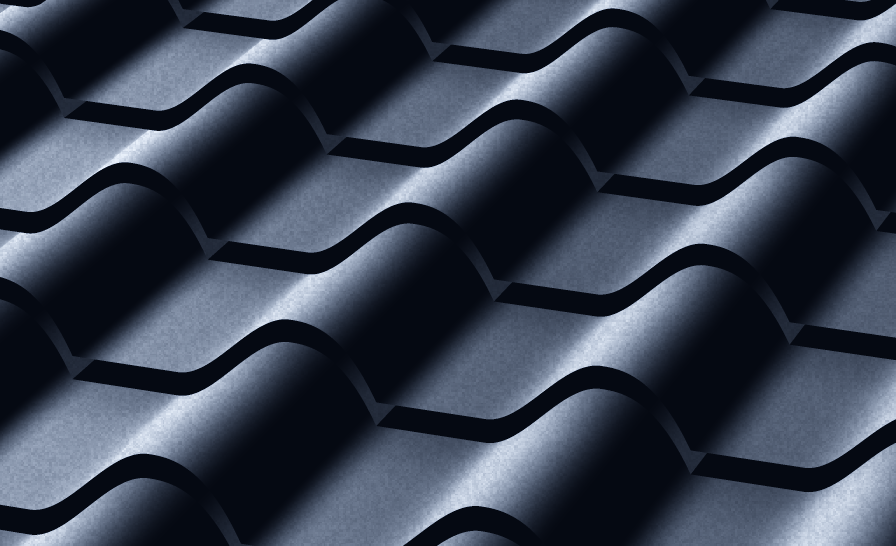
Give the GLSL for this texture, as a Shadertoy shader.

```glsl
const vec2 PERSPECTIVE = vec2(-0.015, -0.06);

float hash(vec2 p) {
    return fract(sin(dot(p, vec2(127.1, 311.7))) * 43758.5453);
}

// Canvas point (y down) to tile units: x across the rolls, y down the slope
vec2 toGrid(vec2 p) {
    vec2 across = vec2(0.292, 0.0388) - PERSPECTIVE.x * p;
    vec2 down = vec2(-0.1467, 0.1) - PERSPECTIVE.y * p;
    return inverse(mat2(across, down)) * (p - vec2(0.3646, 0.1497));
}

float perspectiveScale(vec2 p) {
    return 1.0 / (1.0 + dot(PERSPECTIVE, toGrid(p)));
}

// Cross section: flat pan, then a skewed roll with a steep right side
float rollHeight(float u) {
    u = fract(u);
    float fall = max(u - 0.72, 0.0) / 0.28;
    return smoothstep(0.35, 0.72, u) * (1.0 - pow(fall, 2.4));
}

// Bisect for the lift at which the sight line meets the raised sheet
vec2 surfaceAt(vec2 p) {
    vec2 lift = vec2(0.0, 0.07 * perspectiveScale(p));
    float low = 0.0, high = 1.0;
    for (int i = 0; i < 11; i++) {
        float mid = 0.5 * (low + high);
        if (rollHeight(toGrid(p + lift * mid).x) > mid) low = mid;
        else high = mid;
    }
    return toGrid(p + lift * 0.5 * (low + high));
}

float brightness(vec2 p) {
    vec2 tile = surfaceAt(p);
    vec2 above = surfaceAt(p - vec2(0.0, 0.0225 * perspectiveScale(p)));

    // Front face of the overlapping sheet, faintly lit on its steep side
    if (floor(above.y) < floor(tile.y))
        return 0.13 * smoothstep(0.86, 0.98, fract(above.x));

    // Pan in half light, bright left flank, shaded right flank
    float u = fract(tile.x);
    float pan = mix(0.62, 0.34, smoothstep(0.0, 0.65, p.x)) * smoothstep(0.0, 0.17, u);
    float light = mix(pan, mix(0.95, 0.8, p.x), smoothstep(0.3, 0.62, u));
    light *= 1.0 - smoothstep(0.65, 0.91, u);

    // Soft shadow beneath each step, slight change from tile to tile
    light *= mix(0.68, 1.0, smoothstep(0.05, 0.55, fract(tile.y)));
    return light * (0.95 + 0.1 * hash(floor(tile)));
}

void mainImage(out vec4 fragColor, in vec2 fragCoord) {
    // Average nine samples to smooth the edges
    float light = 0.0;
    for (int i = 0; i < 9; i++) {
        vec2 offset = (vec2(i % 3, i / 3) - 1.0) / 3.0;
        vec2 p = (fragCoord + offset) / iResolution.x;
        p.y = iResolution.y / iResolution.x - p.y;
        light += brightness(p) / 9.0;
    }

    // Fine grain of the coating
    vec2 canvas = fragCoord / iResolution.x;
    float grain = hash(floor(canvas * 512.0)) + hash(floor(canvas * 256.0)) - 1.0;
    light = clamp(light * (1.0 + 0.11 * grain), 0.0, 1.0);

    // Cold blue-grey ramp
    vec3 color = mix(vec3(0.02, 0.035, 0.07), vec3(0.91, 0.94, 0.98), light);
    color += vec3(0.0, 0.03, 0.08) * 4.0 * light * (1.0 - light);
    fragColor = vec4(color, 1.0);
}
```
